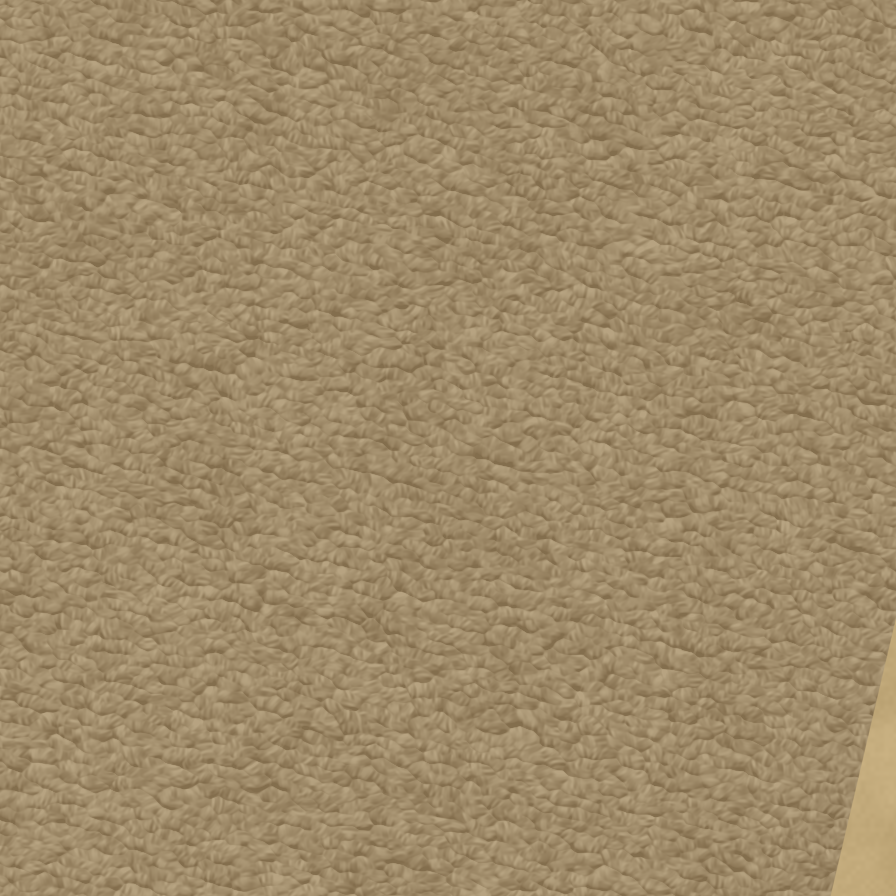
Reproduce this texture procedurally as a WebGL 1 fragment shader.

```glsl
precision highp float;
// Matte tan cloth with tilted rows of small soft grains, and a sheet of pale paper
// showing at the lower right. Grains are a smooth Voronoi pattern in staggered rows,
// lit from above, with short slanting fibres drawn in each grain's own frame.

uniform vec2 u_resolution;

const vec3 CLOTH_MID = vec3(0.624, 0.544, 0.412);
const vec3 CLOTH_STEP = vec3(0.042, 0.044, 0.043);   // colour change per unit of tone
const vec3 PAPER = vec3(0.760, 0.665, 0.480);

const float ROW_TILT = 0.24;                    // rows fall to the right, radians
const vec2 GRAIN_SIZE = vec2(0.0175, 0.0118);
const float GRAIN_JITTER = 0.75;
const float GRAIN_SHARPNESS = 9.0;
const float WARP_SCALE = 0.040;
const float WARP_AMOUNT = 0.005;

const vec2 FIBRE_SIZE = vec2(0.0085, 0.0033);   // length, width
const float FIBRE_ANGLE = 0.85;
const float FIBRE_SPREAD = 2.2;
const float FIBRE_BEND = 45.0;                  // curl of the strands

const float SLOPE_GAIN = 1.55;
const float GRAIN_GAIN = 0.95;
const float FIBRE_GAIN = 3.5;
const float CREVICE_GAIN = 1.5;
const float MOTTLE_GAIN = 0.4;
const float TONE_BIAS = 0.15;

const vec2 PAPER_CORNER = vec2(0.927, 0.0);
const vec2 PAPER_NORMAL = vec2(0.973, -0.229);

vec3 hash3(vec2 p) {
  vec3 q = fract(p.xyx * vec3(0.1031, 0.1030, 0.0973));
  q += dot(q, q.yxz + 33.33);
  return fract((q.xxy + q.yzz) * q.zyx);
}

float noise(vec2 p) {
  vec2 cell = floor(p);
  vec2 f = fract(p);
  f = f * f * (3.0 - 2.0 * f);
  float low = mix(hash3(cell).x, hash3(cell + vec2(1.0, 0.0)).x, f.x);
  float high = mix(hash3(cell + vec2(0.0, 1.0)).x, hash3(cell + 1.0).x, f.x);
  return mix(low, high, f.y);
}

vec2 turn(vec2 p, float angle) {
  float c = cos(angle);
  float s = sin(angle);
  return vec2(c * p.x + s * p.y, c * p.y - s * p.x);
}

// Tone of the cloth: 0 is the middle colour, about -2 to 2 overall.
float clothTone(vec2 p) {
  vec2 rows = turn(p, -ROW_TILT);
  vec2 w = rows / WARP_SCALE;
  rows += WARP_AMOUNT * (vec2(noise(w), noise(w + 41.7)) - 0.5);
  vec2 q = rows / GRAIN_SIZE;

  // Blend the nearest grains: their offset, own tone and fibres.
  float total = 1e-6;
  float grain = 0.0;
  float fibre = 0.0;
  vec2 slope = vec2(0.0);
  for (int j = -1; j <= 1; j++) {
    float row = floor(q.y) + float(j);
    float stagger = 0.5 * mod(row, 2.0);
    for (int i = -1; i <= 1; i++) {
      vec2 id = vec2(floor(q.x + stagger) + float(i), row);
      vec3 rnd = hash3(id + 17.0);
      vec2 centre = id + 0.5 + GRAIN_JITTER * (rnd.xy - 0.5);
      centre.x -= stagger;
      vec2 d = q - centre;
      float weight = exp(-GRAIN_SHARPNESS * dot(d, d));
      float angle = FIBRE_ANGLE + ROW_TILT + FIBRE_SPREAD * (rnd.x - 0.5);
      vec2 strand = turn(d * GRAIN_SIZE, angle);
      strand.y += FIBRE_BEND * (rnd.y - 0.5) * strand.x * strand.x;
      strand /= FIBRE_SIZE;
      total += weight;
      slope += weight * d;
      grain += weight * (rnd.z - 0.5);
      fibre += weight * (noise(strand + 90.0 * rnd.yz) - 0.5);
    }
  }
  slope /= total;

  // Gaps are darkest under the lower edge of a grain.
  float gap = smoothstep(0.10, 0.42, -log(total) / GRAIN_SHARPNESS);
  float crevice = gap * smoothstep(0.20, -0.30, slope.y);
  float mottle = noise(p * 9.0) + noise(p * 31.0 + 7.3) - 1.0;

  return TONE_BIAS
    + SLOPE_GAIN * (slope.y - 0.45 * slope.x)
    + (GRAIN_GAIN * grain + FIBRE_GAIN * fibre) / total
    - CREVICE_GAIN * crevice
    + MOTTLE_GAIN * mottle;
}

vec3 paperColour(vec2 p) {
  float blotch = noise(p * 28.0) - 0.5;
  float speck = noise(p * 190.0) - 0.5;
  return PAPER + 0.045 * blotch + 0.025 * speck;
}

void main() {
  vec2 p = gl_FragCoord.xy / u_resolution;
  vec3 cloth = CLOTH_MID + CLOTH_STEP * clamp(clothTone(p), -2.6, 2.2);

  // Paper edge, softened over about one pixel.
  float edge = dot(p - PAPER_CORNER, PAPER_NORMAL);
  float soft = 0.8 / u_resolution.y;
  vec3 colour = mix(cloth, paperColour(p), smoothstep(-soft, soft, edge));
  gl_FragColor = vec4(colour, 1.0);
}
```
